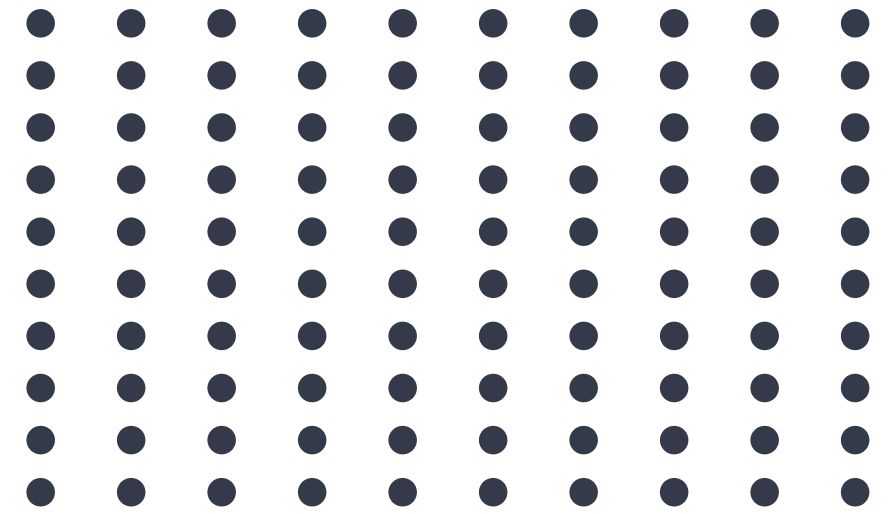
Write a WebGL 1 fragment shader that draws this pattern.

```glsl
precision highp float;

// Ten columns by ten rows of identical dark slate dots on plain white.
// The plane is folded into one rectangular cell, and a circle distance
// is drawn there with a smooth edge. Lengths are in canvas widths.

uniform vec2 u_resolution;

const vec3 PAPER = vec3(1.0);
const vec3 SLATE = vec3(0.202, 0.226, 0.290);

const vec2 SPACING = vec2(0.1010, 0.05815);
const vec2 FIRST_DOT = vec2(0.0454, 0.0260); // centre, from the top left
const float DOT_RADIUS = 0.0159;

// Offset from the nearest centre of a grid that passes through first.
vec2 repeatCell(vec2 p, vec2 first, vec2 spacing) {
  return (fract((p - first) / spacing + 0.5) - 0.5) * spacing;
}

float circleDistance(vec2 p, float radius) {
  return length(p) - radius;
}

// Coverage of a shape, softened over one pixel.
float fillMask(float distance, float pixel) {
  return clamp(0.5 - distance / pixel, 0.0, 1.0);
}

void main() {
  float pixel = 1.0 / u_resolution.x;

  // Measure downwards from the top edge
  vec2 p = vec2(gl_FragCoord.x, u_resolution.y - gl_FragCoord.y) * pixel;

  vec2 cell = repeatCell(p, FIRST_DOT, SPACING);
  float dot_mask = fillMask(circleDistance(cell, DOT_RADIUS), pixel);

  gl_FragColor = vec4(mix(PAPER, SLATE, dot_mask), 1.0);
}
```
